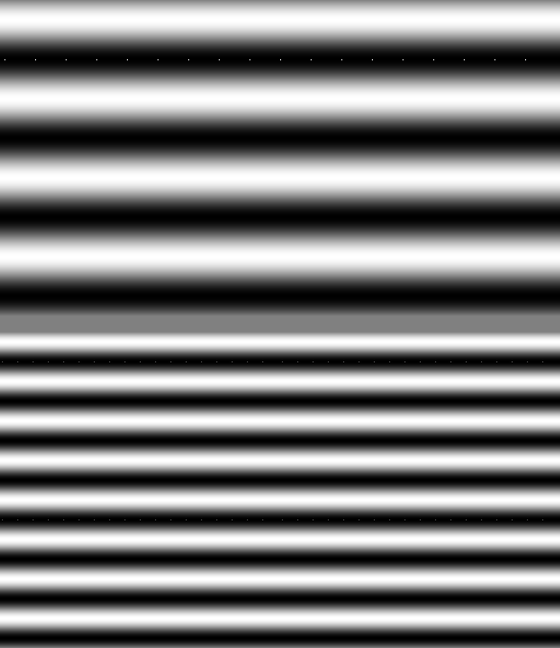
Top, the tile; bottom, the same tile 2 across and 2 down.
This pattern is drawn by a WebGL 1 fragment shader. Its source:

```glsl
precision highp float;
// Soft horizontal bands: a sine wave of grey, four whole periods down the canvas.
// A sparse row of tiny light specks lies in the uppermost dark band.
// Whole periods and an unlit, dark band at the side edges keep the tiling seamless.

#define BANDS 4.0            // whole periods down the canvas
#define MID_GREY 0.5         // mean brightness
#define SWING 0.5            // brightness amplitude
#define SPECK_COUNT 18.0     // specks in the row
#define SPECK_START 0.00879  // first speck centre, in canvas widths
#define SPECK_STEP 0.0546875 // speck spacing, in canvas widths
#define SPECK_DEPTH 0.18924  // row centre below the top, in canvas heights
#define SPECK_SIZE 0.003472  // speck side, in canvas heights
#define SPECK_LIGHT 1.0      // speck brightness

uniform vec2 u_resolution;

const float TAU = 6.2831853;

// Brightness of the bands at a depth below the top edge
float bandLight(float depth) {
  return MID_GREY + SWING * sin(TAU * BANDS * depth);
}

// Antialiased coverage of the nearest speck in the finite row
float speckMask(vec2 uv) {
  float index = floor((uv.x - SPECK_START) / SPECK_STEP + 0.5);
  index = clamp(index, 0.0, SPECK_COUNT - 1.0);
  vec2 center = vec2(SPECK_START + index * SPECK_STEP, 1.0 - SPECK_DEPTH);

  // Distances in canvas heights keep each speck square
  vec2 aspect = vec2(u_resolution.x / u_resolution.y, 1.0);
  vec2 offset = abs(uv - center) * aspect;
  float pixel = 1.0 / u_resolution.y;
  vec2 cover = clamp((0.5 * SPECK_SIZE - offset) / pixel + 0.5, 0.0, 1.0);
  return cover.x * cover.y;
}

void main() {
  vec2 uv = gl_FragCoord.xy / u_resolution;
  float light = mix(bandLight(1.0 - uv.y), SPECK_LIGHT, speckMask(uv));
  gl_FragColor = vec4(vec3(light), 1.0);
}
```
